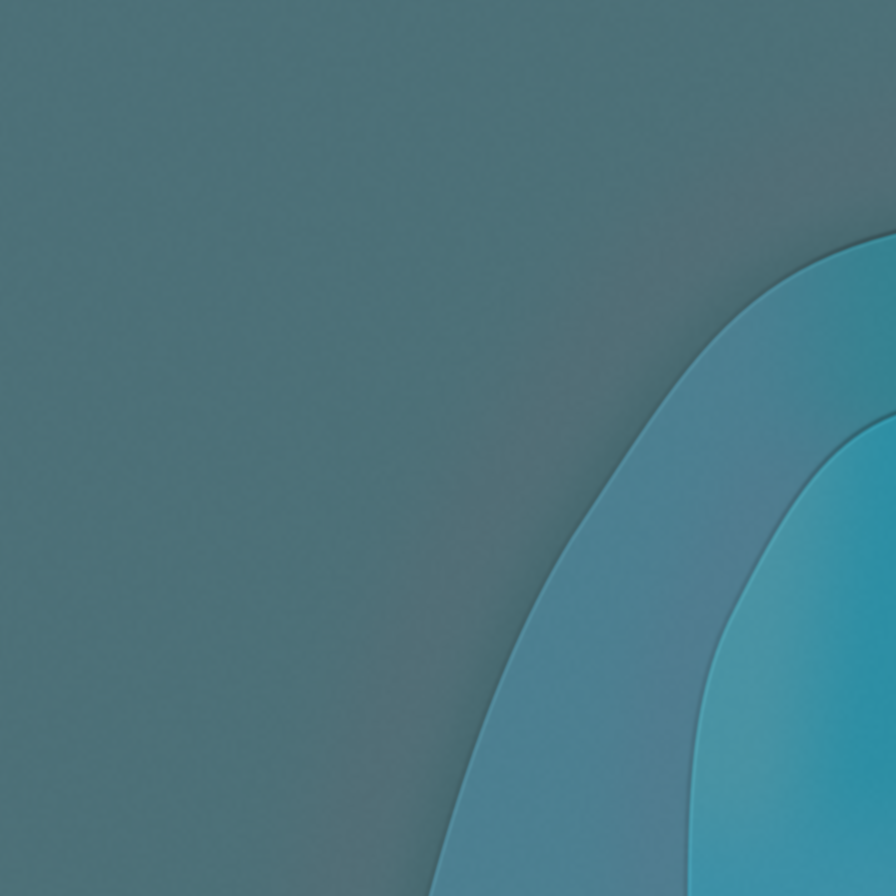
Give the GLSL for this background, as a three.js fragment shader.

```glsl
// Nested teal arches with soft shading rising from the lower right of a slate field.
varying vec2 vUv;

const int STEPS = 24;
const float EDGE = 0.0015;

// Sine-free hash and smooth value noise
float hash(vec2 p) {
  vec3 q = fract(vec3(p.xyx) * 0.1031);
  q += dot(q, q.yzx + 33.33);
  return fract((q.x + q.y) * q.z);
}

float noise(vec2 p) {
  vec2 cell = floor(p);
  vec2 f = fract(p);
  f = f * f * (3.0 - 2.0 * f);
  float low = mix(hash(cell), hash(cell + vec2(1.0, 0.0)), f.x);
  float high = mix(hash(cell + vec2(0.0, 1.0)), hash(cell + vec2(1.0)), f.x);
  return mix(low, high, f.y);
}

vec2 cubic(vec2 a, vec2 b, vec2 c, vec2 d, float t) {
  float s = 1.0 - t;
  return a * s * s * s + 3.0 * b * s * s * t + 3.0 * c * s * t * t + d * t * t * t;
}

// Signed distance to a cubic curve: positive on its left side
float curveDistance(vec2 p, vec2 a, vec2 b, vec2 c, vec2 d) {
  float nearest = 10.0;
  float side = 1.0;
  vec2 start = a;
  for (int i = 1; i <= STEPS; i++) {
    vec2 end = cubic(a, b, c, d, float(i) / float(STEPS));
    vec2 along = end - start;
    vec2 rel = p - start;
    float h = clamp(dot(rel, along) / dot(along, along), 0.0, 1.0);
    float dist = length(rel - along * h);
    if (dist < nearest) {
      nearest = dist;
      side = along.x * rel.y - along.y * rel.x < 0.0 ? -1.0 : 1.0;
    }
    start = end;
  }
  return nearest * side;
}

float closer(float a, float b) {
  return abs(a) < abs(b) ? a : b;
}

float outerArch(vec2 p) {
  vec2 joint = vec2(0.638, 0.401);
  float lower = curveDistance(p, vec2(0.465, -0.05), vec2(0.503, 0.10), vec2(0.558, 0.273), joint);
  float upper = curveDistance(p, joint, vec2(0.77, 0.60), vec2(0.827, 0.712), vec2(1.05, 0.75));
  return closer(lower, upper);
}

float innerArch(vec2 p) {
  vec2 joint = vec2(0.814, 0.31);
  float lower = curveDistance(p, vec2(0.767, -0.05), vec2(0.767, 0.10), vec2(0.768, 0.215), joint);
  float upper = curveDistance(p, joint, vec2(0.885, 0.452), vec2(0.935, 0.533), vec2(1.05, 0.55));
  return closer(lower, upper);
}

float inside(float d) {
  return 1.0 - smoothstep(-EDGE, EDGE, d);
}

// Gaussian bump centred at a given distance
float bump(float d, float centre, float width) {
  float x = (d - centre) / width;
  return exp(-x * x);
}

vec3 fieldColor(float d) {
  vec3 slate = vec3(0.300, 0.440, 0.470);
  vec3 warmGrey = vec3(0.325, 0.430, 0.462);
  vec3 shade = vec3(0.270, 0.405, 0.430);
  vec3 color = mix(slate, warmGrey, 0.8 * bump(d, 0.09, 0.08));
  return mix(color, shade, 0.7 * bump(d, 0.0, 0.035));
}

vec3 bandColor(vec2 p, float innerDist) {
  vec3 steel = vec3(0.298, 0.500, 0.568);
  vec3 teal = vec3(0.205, 0.512, 0.570);
  vec3 dusk = vec3(0.315, 0.485, 0.560);
  float topRight = smoothstep(0.80, 1.02, p.x) * smoothstep(0.40, 0.58, p.y);
  vec3 color = mix(steel, dusk, 0.8 * bump(innerDist, 0.03, 0.06));
  return mix(color, teal, topRight);
}

vec3 coreColor(vec2 p) {
  vec3 pale = vec3(0.285, 0.575, 0.640);
  vec3 bright = vec3(0.175, 0.560, 0.645);
  vec3 base = vec3(0.235, 0.565, 0.655);
  float right = smoothstep(0.84, 0.99, p.x + 0.10 * (0.3 - p.y));
  vec3 color = mix(pale, bright, right);
  return mix(base, color, smoothstep(-0.02, 0.16, p.y));
}

// Thin shadow outside a rim and thin highlight inside it
vec3 addRim(vec3 color, float d, float shadow) {
  color *= 1.0 - shadow * bump(d, 0.002, 0.003);
  return color + vec3(0.03, 0.05, 0.05) * bump(d, -0.003, 0.002);
}

void main() {
  float outer = outerArch(vUv);
  float inner = innerArch(vUv);
  float top = smoothstep(0.80, 1.0, vUv.x);

  // Layers from back to front
  vec3 color = mix(fieldColor(outer), bandColor(vUv, inner), inside(outer));
  color = addRim(color, outer, mix(0.08, 0.22, top));
  color = mix(color, coreColor(vUv), inside(inner));
  color = addRim(color, inner, mix(0.10, 0.24, top));

  // Faint surface grain
  color += 0.008 * (noise(vUv * 180.0) - 0.5);
  gl_FragColor = vec4(color, 1.0);
}
```
